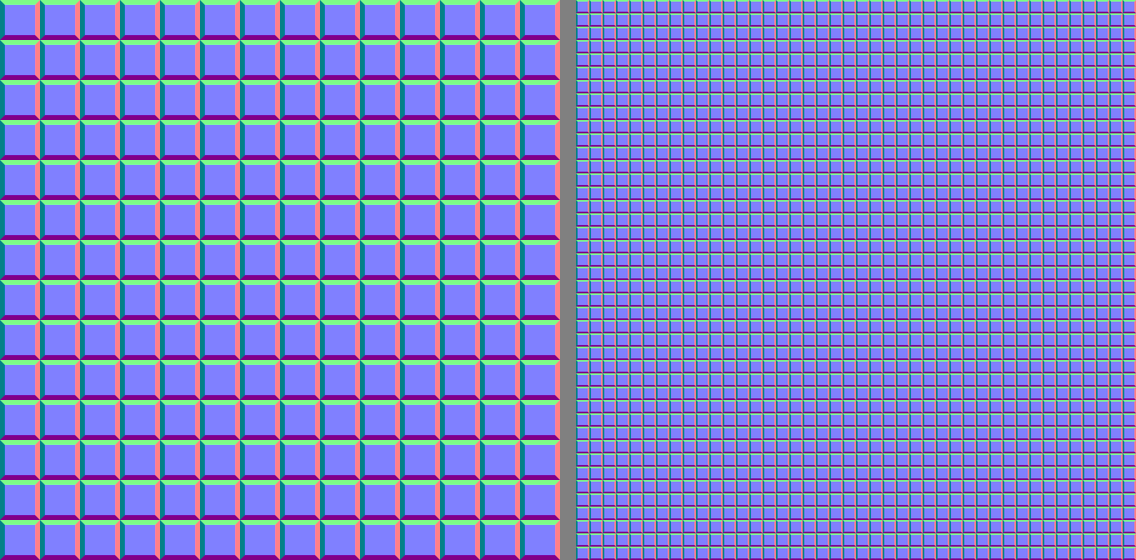
Left: one tile. Right: repeated 3 by 3.
Reproduce this texture map procedurally as a Shadertoy shader.

```glsl
const float TILES = 14.0;        // repeats across and down
const float BEVEL = 0.12;        // slope width, in tile units
const float RIM_WIDTH = 0.022;   // soft turn between slope and top

const vec3 TOP_FACE    = vec3(0.50, 0.50, 1.00);
const vec3 LEFT_SLOPE  = vec3(0.015, 0.505, 0.535);
const vec3 RIGHT_SLOPE = vec3(1.00, 0.50, 0.53);
const vec3 LOWER_SLOPE = vec3(0.50, 0.00, 0.53);
const vec3 UPPER_SLOPE = vec3(0.49, 0.99, 0.53);

// Linear step of the given width, centred on zero
float ramp(float dist, float width) {
    return clamp(dist / width + 0.5, 0.0, 1.0);
}

// Blends two encoded normals while keeping their length
vec3 blendNormals(vec3 colorA, vec3 colorB, float t) {
    vec3 a = colorA * 2.0 - 1.0;
    vec3 b = colorB * 2.0 - 1.0;
    vec3 n = normalize(mix(a, b, t)) * mix(length(a), length(b), t);
    return n * 0.5 + 0.5;
}

void mainImage(out vec4 fragColor, in vec2 fragCoord) {
    vec2 tileUv = fragCoord / iResolution.xy * TILES;
    float pixel = TILES / min(iResolution.x, iResolution.y);

    // Signed distance to the nearest vertical and horizontal joint
    vec2 joint = fract(tileUv + 0.5) - 0.5;
    vec2 inset = abs(joint);

    // Four slopes, mitred along the tile diagonals
    vec3 sideSlope = mix(RIGHT_SLOPE, LEFT_SLOPE, ramp(joint.x, pixel));
    vec3 endSlope = mix(UPPER_SLOPE, LOWER_SLOPE, ramp(joint.y, pixel));
    float mitre = ramp((inset.x - inset.y) * 0.7071, pixel);
    vec3 slope = mix(sideSlope, endSlope, mitre);

    // Flat top with a narrow rounded rim
    float rim = ramp(min(inset.x, inset.y) - BEVEL, max(RIM_WIDTH, pixel));
    vec3 color = blendNormals(slope, TOP_FACE, rim);

    fragColor = vec4(clamp(color, 0.0, 1.0), 1.0);
}
```
